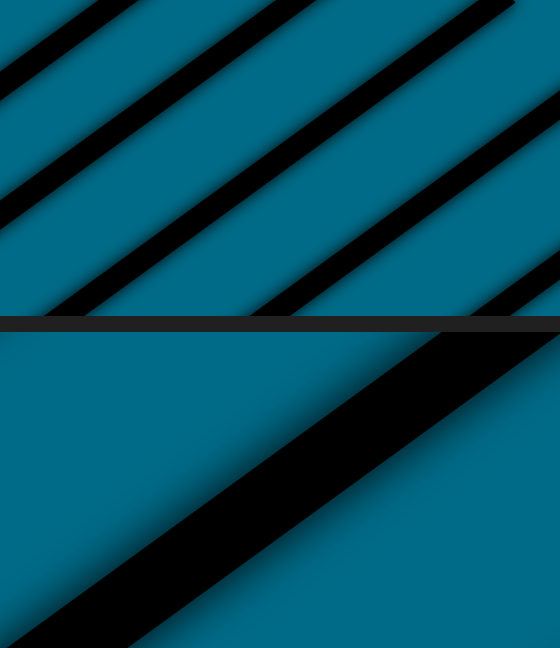
Top: the whole. Bottom: its middle third, enlarged.
Reproduce this pattern procedurally as a Shadertoy shader.

```glsl
// Five black diagonal bars with soft shadows on a flat teal ground.

// Lengths are in canvas heights.
const vec3 GROUND = vec3(0.0, 0.42, 0.533);
const vec3 BAR = vec3(0.0);
const float ANGLE = radians(36.0);
const int SIDE_BARS = 2;           // bars on each side of the middle one
const float HALF_WIDTH = 0.0374;
const float BAR_END = 1.902;       // shared upper end, measured along the bars
const float MIDDLE = -0.1191;      // offset of the middle bar
const float SPACING = 0.3814;
const float CUBIC_DRIFT = -0.00169;
const float QUARTIC_DRIFT = -0.00263;
const float SHADOW_SIGMA = 0.0255;

// Uneven spacing: the gaps tighten toward the upper left.
float barOffset(float k) {
    float k2 = k * k;
    return MIDDLE + SPACING * k + CUBIC_DRIFT * k2 * k + QUARTIC_DRIFT * k2 * k2;
}

// Logistic approximation of the Gaussian cumulative distribution.
float gaussianStep(float d) {
    float z = clamp(d / SHADOW_SIGMA, -5.0, 5.0);
    return 1.0 / (1.0 + exp(-z * (1.5957 + 0.0713 * z * z)));
}

float coverage(float d, float pixel) {
    return clamp(0.5 - d / pixel, 0.0, 1.0);
}

void mainImage(out vec4 fragColor, in vec2 fragCoord) {
    float pixel = 1.0 / iResolution.y;
    vec2 p = fragCoord * pixel;

    // Coordinates along and across the bars
    vec2 dir = vec2(cos(ANGLE), sin(ANGLE));
    float along = dot(p, dir);
    float across = dot(p, vec2(-dir.y, dir.x));
    float pastEnd = along - BAR_END;

    float light = 1.0;
    float ink = 0.0;
    for (int i = -SIDE_BARS; i <= SIDE_BARS; i++) {
        float d = across - barOffset(float(i));

        // Blurred bar for the shadow
        float blur = gaussianStep(d + HALF_WIDTH) - gaussianStep(d - HALF_WIDTH);
        light *= 1.0 - blur * gaussianStep(-pastEnd);

        // Sharp bar
        ink = max(ink, coverage(max(abs(d) - HALF_WIDTH, pastEnd), pixel));
    }

    fragColor = vec4(mix(GROUND * light, BAR, ink), 1.0);
}
```
